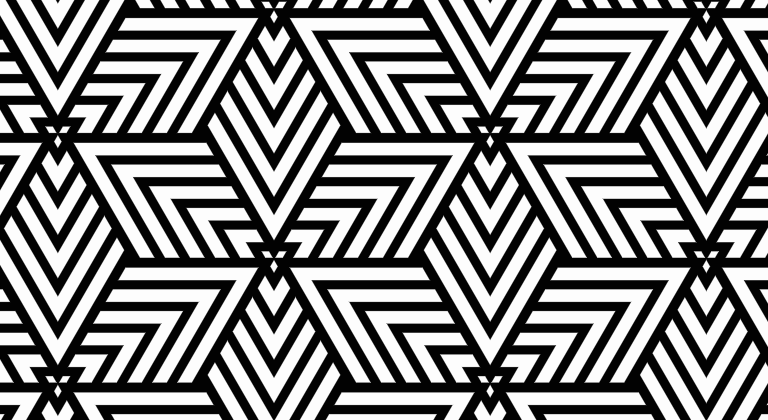
This pattern is drawn by a Shadertoy shader. Its source:

```glsl
// Black and white rhombus tiling, each rhombus filled with nested chevrons.

const float SQRT3 = 1.7320508;
const float SIDE = 0.5943;                 // node spacing, in canvas heights
const vec2 ORIGIN = vec2(0.6524, 0.3845);  // one node, in canvas heights
const float RHOMB_HEIGHT = 0.5;            // in node spacings
const float BANDS = 5.75;                  // stripe periods per rhombus
const float BLACK_SHARE = 0.42;            // black part of a stripe period
const float TAIL_INSET = 0.003;            // gap at the open chevron ends
const vec3 INK = vec3(0.008);
const vec3 PAPER = vec3(0.992);

// Offset from the nearest node of a triangular lattice with unit spacing
vec2 nearestNode(vec2 p) {
    vec2 cell = vec2(SQRT3, 1.0);
    vec2 a = mod(p + 0.5 * cell, cell) - 0.5 * cell;
    vec2 b = mod(p, cell) - 0.5 * cell;
    return dot(a, a) < dot(b, b) ? a : b;
}

// Signed distance to the white stripes, positive inside
float stripeDistance(float depth, float period, float blackShare) {
    float center = 0.5 * (1.0 + blackShare);
    float offset = abs(fract(depth / period - center + 0.5) - 0.5);
    float d = (0.5 * (1.0 - blackShare) - offset) * period;
    return min(d, depth - blackShare * period);
}

// Distance to the closer edge of a 60 degree wedge
float wedgeDistance(float along, float across) {
    return 0.5 * along - 0.5 * SQRT3 * across;
}

// Six rhombi meet at a node: tips and open ends of chevrons alternate
float chevronDistance(vec2 q) {
    float along = 0.0;
    float across = 0.0;
    for (int i = 0; i < 3; i++) {
        float angle = radians(90.0 + 120.0 * float(i));
        vec2 axis = vec2(cos(angle), sin(angle));
        float c = dot(q, axis);
        if (abs(c) > abs(along)) {
            along = c;
            across = abs(q.x * axis.y - q.y * axis.x);
        }
    }
    float period = RHOMB_HEIGHT / BANDS;
    float edge = wedgeDistance(abs(along), across);
    if (along > 0.0) return stripeDistance(edge, period, BLACK_SHARE);

    float depth = wedgeDistance(1.0 + along, across);
    return min(stripeDistance(depth, period, BLACK_SHARE), edge - TAIL_INSET);
}

void mainImage(out vec4 fragColor, in vec2 fragCoord) {
    vec2 p = (fragCoord / iResolution.y - ORIGIN) / SIDE;
    float soft = 0.75 / (iResolution.y * SIDE);
    float white = smoothstep(-soft, soft, chevronDistance(nearestNode(p)));
    fragColor = vec4(mix(INK, PAPER, white), 1.0);
}
```
